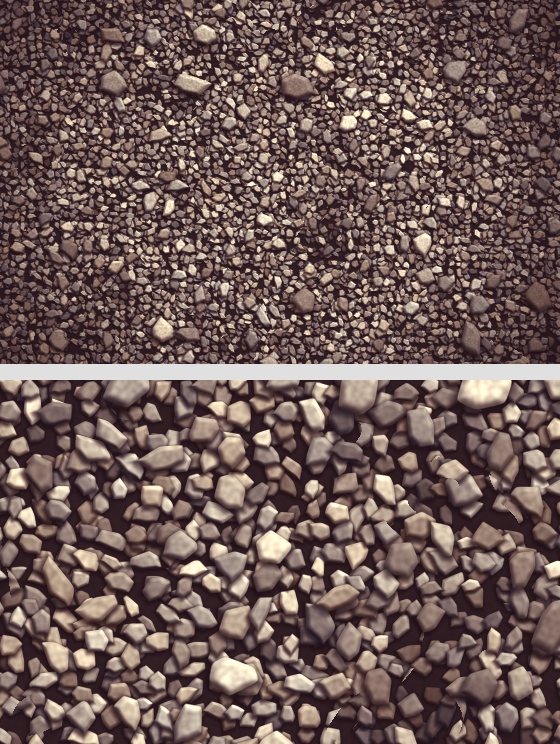
Top, the full canvas; bottom, a detail of the centre.
Give the GLSL for this texture, as a Shadertoy shader.

```glsl
// Crushed gravel seen from above: five layers of angular stones, fine to coarse.
// Each stone is a smooth intersection of half planes with bevel shading and a
// cast shadow; brightness is finally mapped to a warm, faded brown ramp.

const float TAU = 6.2831853;
const vec3 LIGHT = vec3(0.25, 0.55, 0.80);
const vec3 DARK_EARTH = vec3(0.19, 0.12, 0.14);
const vec3 PALE_STONE = vec3(0.78, 0.71, 0.63);

vec3 hash3(vec3 p) {
    p = fract(p * vec3(0.1031, 0.1030, 0.0973));
    p += dot(p, p.yxz + 33.33);
    return fract((p.xxy + p.yxx) * p.zyx);
}

mat2 rotation(float a) {
    float c = cos(a), s = sin(a);
    return mat2(c, s, -s, c);
}

float cornerGradient(vec2 cell, vec2 offset) {
    float a = TAU * hash3(vec3(cell, 7.0)).x;
    return dot(vec2(cos(a), sin(a)), offset);
}

float gradientNoise(vec2 p) {
    vec2 i = floor(p), f = fract(p);
    vec2 u = f * f * f * (f * (f * 6.0 - 15.0) + 10.0);
    vec2 e = vec2(1.0, 0.0);
    float low = mix(cornerGradient(i, f), cornerGradient(i + e, f - e), u.x);
    float high = mix(cornerGradient(i + e.yx, f - e.yx),
                     cornerGradient(i + 1.0, f - 1.0), u.x);
    return mix(low, high, u.y);
}

// Rounded convex polygon of unit size: xy = outward normal, z = distance.
vec3 angularStone(vec2 q, vec3 id) {
    const float sharpness = 16.0;
    vec2 normal = vec2(0.0);
    float total = 0.0;
    for (int i = 0; i < 6; i++) {
        vec3 h = hash3(id + vec3(0.0, 0.0, 3.0 + float(i)));
        float a = TAU * (float(i) + 0.75 * (h.x - 0.5)) / 6.0;
        vec2 n = vec2(cos(a), sin(a));
        float w = exp(sharpness * (dot(q, n) - mix(0.72, 1.0, h.y)));
        normal += n * w;
        total += w;
    }
    return vec3(normal / total, log(total) / sharpness);
}

// Lays one layer over the ground; ground = (brightness, warm tint).
vec2 stoneLayer(vec2 ground, vec2 p, float size, float radius,
                float density, float exposure, float seed) {
    float pixel = 1.0 / (iResolution.y * size);
    vec2 g = p / size + seed * 0.37;
    vec2 base = floor(g);
    for (int y = -1; y <= 1; y++)
    for (int x = -1; x <= 1; x++) {
        vec3 id = vec3(base + vec2(x, y), seed * 17.0);
        vec3 place = hash3(id);
        vec3 form = hash3(id + vec3(0.0, 0.0, 1.0));
        vec3 look = hash3(id + vec3(0.0, 0.0, 2.0));
        vec2 local = g - id.xy - 0.5 - 0.7 * (place.xy - 0.5);
        if (place.z > density || dot(local, local) > 1.3) continue;

        // Random turn, size and elongation
        float r = radius * mix(0.72, 1.12, form.x);
        float stretch = mix(1.0, 1.32, form.y);
        vec2 axes = vec2(stretch, 1.0 / stretch);
        mat2 turn = rotation(TAU * form.z);
        vec3 shape = angularStone(turn * local / (r * axes), id);
        vec2 outward = (shape.xy / axes) * turn;

        // Shadow falls away from the light
        float shadowGap = shape.z + 0.28 * dot(outward, LIGHT.xy);
        ground.x *= mix(0.22, 1.0, smoothstep(-0.12, 0.38, shadowGap));

        // Bevelled flanks around a tilted top face
        float flank = 1.0 - smoothstep(0.02, 0.42, -shape.z);
        vec2 tilt = 0.5 * (look.xy - 0.5);
        vec3 normal = normalize(vec3(outward * 1.15 * flank + tilt, 1.0));
        float light = 1.22 * max(dot(normal, LIGHT), 0.0) + 0.06;
        float albedo = mix(0.58, 1.14, look.z) * exposure;
        float edge = 0.8 * pixel / r;
        float cover = 1.0 - smoothstep(-edge, edge, shape.z);
        ground = mix(ground, vec2(albedo * light, look.x - 0.5), cover);
    }
    return ground;
}

void mainImage(out vec4 fragColor, in vec2 fragCoord) {
    vec2 p = fragCoord / iResolution.y;
    vec2 centred = 2.0 * fragCoord / iResolution.xy - 1.0;

    // Patches where the upper stones thin out and soil shows
    float patches = gradientNoise(p * 5.0) + 0.5 * gradientNoise(p * 13.0);
    float thinning = smoothstep(0.15, 0.6, patches);

    vec2 scene = vec2(0.08, 0.0);
    scene = stoneLayer(scene, p, 0.021, 0.50, 0.96, 0.78 - 0.30 * thinning, 1.0);
    scene = stoneLayer(scene, p, 0.023, 0.47, 0.86 - 0.45 * thinning, 1.0, 2.0);
    scene = stoneLayer(scene, p, 0.034, 0.44, 0.34 - 0.20 * thinning, 1.0, 3.0);
    scene = stoneLayer(scene, p, 0.056, 0.37, 0.17, 1.0, 4.0);
    scene = stoneLayer(scene, p, 0.120, 0.29, 0.13, 1.04, 5.0);

    // Mineral grain, uneven light and darkened borders
    float grain = gradientNoise(p * 170.0) + 0.7 * gradientNoise(p * 75.0);
    float border = smoothstep(0.45, 1.45, length(centred * vec2(1.0, 0.75)));
    float tone = scene.x * (1.0 + 0.22 * grain - 0.12 * patches);
    tone = tone * 1.14 * (1.0 - 0.62 * border) - 0.10;

    vec3 color = mix(DARK_EARTH, PALE_STONE, tone);
    color.yz -= vec2(0.10, 0.06) * max(tone * (1.0 - tone), 0.0);
    color += scene.y * vec3(0.035, 0.0, -0.04);
    fragColor = vec4(clamp(color, 0.0, 1.0), 1.0);
}
```
